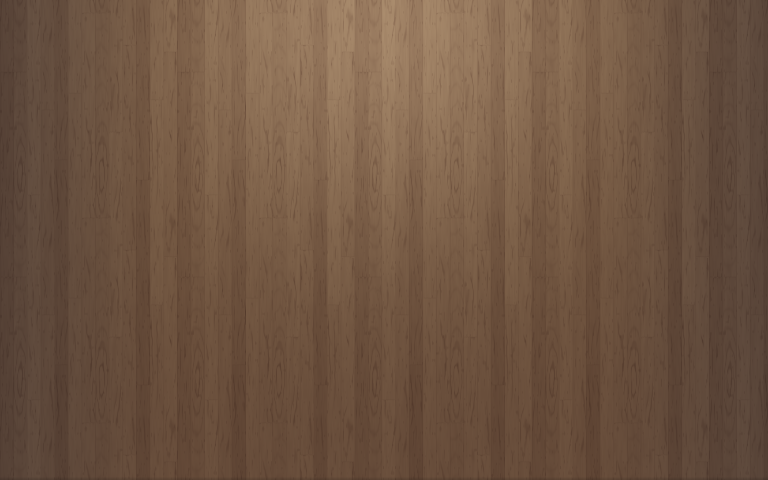
This texture is drawn by a Shadertoy shader. Its source:

```glsl
// Narrow vertical wood planks lit by a soft lamp above the top edge.
// Thirteen plank columns repeat sideways; each is cut into boards by end joints.
// Grain is thin stretched noise, with long nested ovals on the knotted columns.

const int COLUMNS = 13;
const float REPEAT_WIDTH = 0.3694;   // lengths are in canvas heights
const float PLANK_WIDTH = REPEAT_WIDTH / float(COLUMNS);
const float BOARD_LENGTH = 0.427;
const float KNOT_DEPTH = 0.365;      // first knot, measured from the top
const float KNOT_STRETCH = 0.16;
const float SEAM_WIDTH = 0.0022;
const float SEAM_DARKNESS = 0.045;
const float JOINT_DARKNESS = 0.04;
const float GRAIN_DARKNESS = 0.12;
const float FLECK_DARKNESS = 0.09;
const float STREAK_CONTRAST = 0.075;

const vec3 WOOD = vec3(0.428, 0.320, 0.236);
const vec3 WOOD_LOW = vec3(0.402, 0.298, 0.226);
const vec3 WOOD_SIDE = vec3(0.352, 0.274, 0.226);
const vec3 LAMP = vec3(0.205, 0.195, 0.165);
const vec2 LAMP_SIZE = vec2(0.48, 0.47);

// Brightness of each column and the depth of its first end joint
const float TONE[13] = float[13](0.94, 0.97, 1.02, 1.00, 0.93, 1.02, 1.01,
                                 0.99, 1.02, 1.00, 0.94, 1.03, 1.01);
const float JOINT[13] = float[13](0.150, 0.150, 0.406, 0.229, 0.333, 0.194, 0.027,
                                  0.027, 0.275, 0.094, 0.375, 0.208, 0.108);

float hash(vec2 p) {
    return fract(sin(dot(p, vec2(127.1, 311.7))) * 43758.5453);
}

float noise(vec2 p) {
    vec2 cell = floor(p), f = fract(p);
    f = f * f * (3.0 - 2.0 * f);
    return mix(mix(hash(cell), hash(cell + vec2(1, 0)), f.x),
               mix(hash(cell + vec2(0, 1)), hash(cell + vec2(1, 1)), f.x), f.y);
}

// Thin dark contour lines of a field, faded where they get too dense to draw
float contourLines(float field) {
    float wave = 0.5 + 0.5 * cos(6.2832 * field);
    return pow(wave, 5.0) * (1.0 - smoothstep(0.4, 0.95, fwidth(field)));
}

// Lines of grain; across runs 0..1 over the plank, along is a depth in the board
float grainLines(float across, float along, float column, bool knotted) {
    vec2 seed = vec2(column * 17.3, column * 5.7);
    float warp = noise(vec2(across * 1.2, along * 13.0) + seed);
    float ripple = noise(vec2(across * 5.0, along * 70.0) + seed);
    float flowing = across * 2.6 + warp * 1.7 + ripple * 0.25;

    float knot = mod(KNOT_DEPTH - JOINT[int(column)], BOARD_LENGTH);
    vec2 fromKnot = vec2(across - 0.45 + 0.2 * (warp - 0.5),
                         (along - knot) / PLANK_WIDTH * KNOT_STRETCH);
    float ovals = length(fromKnot) * 4.5 + ripple * 0.35;

    float lines = contourLines(knotted ? ovals : flowing);
    float patches = smoothstep(0.45, 0.85, noise(vec2(across * 3.0, along * 26.0) + seed + 9.0));
    float knotFade = 0.3 + 0.9 * exp(-dot(fromKnot, fromKnot) * 4.0);
    return lines * (knotted ? knotFade : patches);
}

// Wood brightness under even light, tinted red where it is dark
vec3 planks(vec2 p, float pixel) {
    float plank = p.x / PLANK_WIDTH;
    float column = mod(floor(plank), float(COLUMNS));
    float across = fract(plank);
    int index = int(column);
    float board = (p.y - JOINT[index]) / BOARD_LENGTH;
    float along = fract(board) * BOARD_LENGTH;

    float tone = TONE[index] + 0.04 * (hash(vec2(column, floor(board) + 3.0)) - 0.5);

    // Fine fibres, broader cloudy streaks and scattered short dark flecks
    vec2 seed = vec2(column * 31.0, column * 7.0);
    float fibre = noise(vec2(across * 11.0, along * 40.0) + seed);
    float cloud = noise(vec2(across * 2.5, along * 8.0) + seed + 50.0);
    float fleck = noise(vec2(across * 10.0, along * 85.0) + seed + 90.0);
    tone *= 1.0 + STREAK_CONTRAST * (0.65 * fibre + 0.35 * cloud - 0.5);
    tone *= 1.0 - FLECK_DARKNESS * smoothstep(0.72, 0.98, fleck);

    bool knotted = index == 1 || index == 7;
    tone *= 1.0 - GRAIN_DARKNESS * grainLines(across, along, column, knotted);

    // Long side seams and short end joints
    float soft = max(SEAM_WIDTH, pixel);
    float sideGap = min(across, 1.0 - across) * PLANK_WIDTH;
    float endGap = min(along, BOARD_LENGTH - along);
    float seam = SEAM_DARKNESS * (1.0 - smoothstep(0.0, soft, sideGap));
    float joint = JOINT_DARKNESS * (1.0 - smoothstep(0.0, soft, endGap));
    tone *= 1.0 - max(seam, joint);
    return pow(vec3(tone), vec3(0.85, 1.1, 1.12));
}

// Lamp glow at top centre, falling off to dim sides and a warm floor
vec3 lighting(vec2 fromLamp) {
    vec3 light = mix(WOOD, WOOD_LOW, smoothstep(0.35, 1.0, fromLamp.y));
    light = mix(light, WOOD_SIDE, smoothstep(0.40, 0.84, abs(fromLamp.x)));
    vec2 q = fromLamp / LAMP_SIZE;
    return light + LAMP * exp(-dot(q, q));
}

void mainImage(out vec4 fragColor, in vec2 fragCoord) {
    vec2 p = fragCoord / iResolution.y;
    p.y = 1.0 - p.y;
    float centre = 0.5 * iResolution.x / iResolution.y;

    vec3 color = lighting(vec2(p.x - centre, p.y)) * planks(p, 1.0 / iResolution.y);
    color *= 1.0 - 0.12 * smoothstep(0.992, 1.0, p.y);   // shaded bottom rim
    fragColor = vec4(color, 1.0);
}
```
